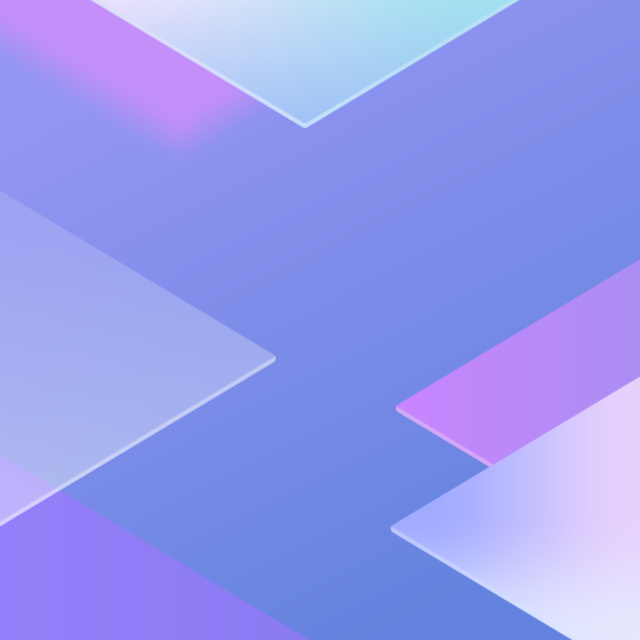
Give the GLSL for this background, as a WebGL 1 fragment shader.

```glsl
precision highp float;

uniform vec2 u_resolution;

#define SLOPE 0.6
#define CORNER 0.007
#define RIM_HEIGHT 0.0075
#define GLOW_BLUR 0.046

const vec2 LEFT = vec2(-1.0, 0.0);
const vec2 RIGHT = vec2(1.0, 0.0);
const vec2 DOWN = vec2(0.0, -1.0);

// Signed distance to an endless wedge with a rounded tip, pointing along axis.
float wedge(vec2 p, vec2 tip, vec2 axis, float radius) {
  vec2 side = normalize(abs(axis.x) > 0.5 ? vec2(-1.0, SLOPE) : vec2(-SLOPE, 1.0));
  vec2 normal = vec2(side.y, -side.x);
  vec2 q = p - tip;
  q = vec2(dot(q, axis), abs(dot(q, vec2(-axis.y, axis.x))));
  q.x += radius / side.y;
  vec2 nearest = side * max(dot(q, side), 0.0);
  float inside = dot(q, normal) < 0.0 ? -1.0 : 1.0;
  return length(q - nearest) * inside - radius;
}

float cover(float d) {
  float pixel = 1.0 / min(u_resolution.x, u_resolution.y);
  return 1.0 - smoothstep(-pixel, pixel, d);
}

// Lays a panel with a bright lower rim over the colour below.
vec3 panel(vec3 below, vec2 p, vec2 tip, vec2 axis, vec3 face, vec3 rim) {
  float body = cover(wedge(p, tip, axis, CORNER));
  float top = cover(wedge(p - vec2(0.0, RIM_HEIGHT), tip, axis, CORNER));
  return mix(below, mix(rim, face, top), body);
}

vec3 backdrop(vec2 p) {
  float light = clamp(0.28 + 0.93 * p.y - 0.48 * p.x, 0.0, 1.0);
  return mix(vec3(0.39, 0.515, 0.87), vec3(0.575, 0.585, 0.95), light);
}

vec3 skyFace(vec2 p) {
  vec3 across = mix(vec3(0.91, 0.885, 0.99), vec3(0.63, 0.88, 0.94),
                    smoothstep(0.15, 0.8, p.x));
  float depth = clamp((1.0 - p.y) / 0.2, 0.0, 1.0);
  return mix(across, vec3(0.61, 0.74, 0.96), 0.9 * depth);
}

vec3 pearlFace(vec2 p) {
  vec3 across = mix(vec3(0.63, 0.67, 1.0), vec3(0.90, 0.82, 0.99),
                    smoothstep(0.65, 1.0, p.x));
  float low = 1.0 - smoothstep(0.0, 0.2, p.y);
  return mix(across, vec3(0.90, 0.93, 1.0), 0.8 * low);
}

void main() {
  vec2 p = gl_FragCoord.xy / u_resolution;
  vec3 color = backdrop(p);

  // Blurred pink glow
  float glow = wedge(p, vec2(0.28, 0.777), DOWN, 0.03);
  color = mix(color, vec3(0.77, 0.56, 0.975),
              1.0 - smoothstep(-GLOW_BLUR, GLOW_BLUR, glow));

  // Violet corner
  float corner = (p.y - 0.29 + SLOPE * p.x) / length(vec2(1.0, SLOPE));
  vec3 violet = mix(vec3(0.585, 0.50, 0.98), vec3(0.54, 0.48, 0.95), p.x / 0.48);
  color = mix(color, violet, cover(corner));

  // Left glass, denser towards the bottom
  float density = mix(0.40, 0.12, clamp((p.y - 0.22) / 0.48, 0.0, 1.0));
  vec3 glass = mix(color, vec3(1.0), density);
  color = panel(color, p, vec2(0.4375, 0.44), RIGHT, glass, mix(glass, vec3(1.0), 0.36));

  // Top panel
  vec3 sky = skyFace(p);
  vec3 skyRim = mix(vec3(0.86, 0.87, 0.99), vec3(0.72, 0.88, 0.97),
                    smoothstep(0.2, 0.7, p.x));
  color = panel(color, p, vec2(0.4766, 0.799), DOWN, sky, skyRim);

  // Right panels, pink below pearl
  vec3 pink = mix(vec3(0.79, 0.52, 0.995), vec3(0.67, 0.555, 0.955),
                  clamp((p.x - 0.62) / 0.38, 0.0, 1.0));
  color = panel(color, p, vec2(0.612, 0.362), LEFT, pink, vec3(0.83, 0.66, 0.97));
  vec3 pearlRim = mix(vec3(0.74, 0.78, 1.0), vec3(0.86, 0.90, 1.0),
                      smoothstep(0.6, 0.9, p.x));
  color = panel(color, p, vec2(0.604, 0.174), LEFT, pearlFace(p), pearlRim);

  gl_FragColor = vec4(color, 1.0);
}
```
